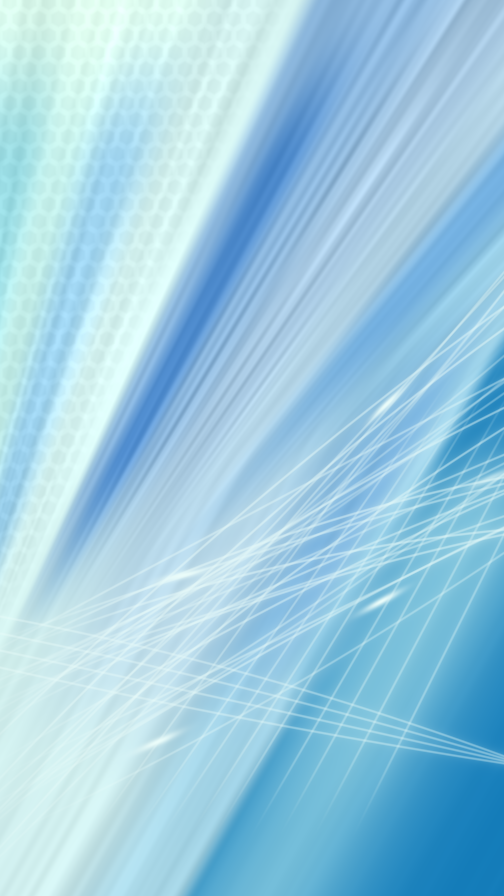
Write a WebGL 1 fragment shader that draws this background.

```glsl
precision highp float;

uniform vec2 u_resolution;

const float WIDTH = 0.5625;               // canvas width in canvas heights
const vec2 FAN_CENTER = vec2(-0.1445, -0.0417);
const float EDGE_SLOPE = 0.57;
const float STREAK_GAIN = 0.13;
const float FINE_GAIN = 0.16;
const float MESH_SCALE = 46.0;
const float MESH_GAIN = 0.03;
const float STRAND_WIDTH = 0.0010;
const int STRANDS = 28;
const int CROSSINGS = 4;
const int RAYS = 9;

const vec3 MINT = vec3(0.77, 0.94, 0.92);
const vec3 CREAM = vec3(0.88, 0.99, 0.93);
const vec3 AQUA = vec3(0.60, 0.86, 0.89);
const vec3 SKY = vec3(0.60, 0.81, 0.92);
const vec3 FROST = vec3(0.83, 0.95, 0.94);
const vec3 SLATE = vec3(0.54, 0.71, 0.86);
const vec3 COBALT = vec3(0.31, 0.55, 0.81);
const vec3 LAVENDER = vec3(0.66, 0.79, 0.89);
const vec3 MIST = vec3(0.71, 0.84, 0.91);
const vec3 AZURE = vec3(0.44, 0.68, 0.87);
const vec3 HAZE = vec3(0.59, 0.80, 0.89);
const vec3 TEAL = vec3(0.45, 0.74, 0.85);
const vec3 DEEP = vec3(0.08, 0.49, 0.73);
const vec3 GLINT = vec3(0.92, 0.99, 0.98);

float hash(vec2 p) {
  vec3 q = fract(p.xyx * 0.1031);
  q += dot(q, q.yzx + 33.33);
  return fract((q.x + q.y) * q.z);
}

float noise(vec2 p) {
  vec2 i = floor(p), f = fract(p);
  f *= f * (3.0 - 2.0 * f);
  return mix(mix(hash(i), hash(i + vec2(1, 0)), f.x),
             mix(hash(i + vec2(0, 1)), hash(i + vec2(1, 1)), f.x), f.y);
}

float streaks(float across, float along) {
  return 0.6 * noise(vec2(across, along)) + 0.4 * noise(vec2(across * 2.7, along + 9.0)) - 0.5;
}

// Distance to the border of a hexagonal cell, 0 at the border
float hexBorder(vec2 p) {
  const vec2 STEP = vec2(1.0, 1.732);
  vec2 a = mod(p, STEP) - 0.5 * STEP;
  vec2 b = mod(p + 0.5 * STEP, STEP) - 0.5 * STEP;
  vec2 c = abs(dot(a, a) < dot(b, b) ? a : b);
  return 0.5 - max(c.x, dot(c, vec2(0.5, 0.866)));
}

// Bands that spread from one point; s is the inverse slope
vec3 fanColor(float s, vec2 p) {
  float top = smoothstep(0.80, 1.0, p.y);
  vec3 c = mix(AQUA, MINT, smoothstep(0.19, 0.24, s));
  c = mix(c, SKY, smoothstep(0.25, 0.31, s));
  c = mix(c, CREAM, top * 0.9);
  c = mix(c, FROST, smoothstep(0.32, 0.39, s));
  c = mix(c, SLATE, smoothstep(0.455, 0.485, s));
  c = mix(c, mix(COBALT, SLATE, top), smoothstep(0.485, 0.525, s));
  c = mix(c, SLATE, smoothstep(0.54, 0.58, s));
  c = mix(c, LAVENDER, smoothstep(0.58, 0.66, s));
  c = mix(c, MIST, smoothstep(0.69, 0.75, s));
  c = mix(c, AZURE, smoothstep(0.77, 0.83, s));
  return mix(c, HAZE, smoothstep(0.84, 0.93, s));
}

// Parallel bands below the fan; t is the offset from the deep edge
vec3 lowerColor(float t, vec2 p) {
  vec3 c = mix(FROST, MIST, smoothstep(-0.36, -0.24, t));
  float center = smoothstep(-0.17, -0.07, t);
  c = mix(c, mix(HAZE, AZURE, smoothstep(0.15, 0.40, p.y)), center);
  c = mix(c, HAZE, smoothstep(-0.05, -0.01, t));
  c = mix(c, FROST, (0.9 - 0.6 * center) * (1.0 - smoothstep(0.14, 0.38, length(p))));
  float g = (t - 0.09) / 0.10;
  float glow = exp(-g * g) * (1.0 - smoothstep(0.40, 0.56, p.y));
  float soft = mix(0.012, 0.05, smoothstep(0.18, 0.30, p.y) * (1.0 - smoothstep(0.38, 0.50, p.y)));
  return mix(c, mix(DEEP, TEAL, glow), smoothstep(-soft, soft, t));
}

// Thin curve with a faint halo, from the left side to the right side
float strand(vec2 p, float left, float right, float bend, float px) {
  float u = p.x / WIDTH;
  float slope = (right - left + bend * (1.0 - 2.0 * u)) / WIDTH;
  float d = abs(p.y - mix(left, right, u) - bend * u * (1.0 - u)) / sqrt(1.0 + slope * slope);
  return 1.0 - smoothstep(0.0, STRAND_WIDTH + px, d) + 0.18 * exp(-d * 220.0);
}

float glint(vec2 p, vec2 center, float slope) {
  vec2 dir = normalize(vec2(1.0, slope));
  vec2 q = p - center;
  q = vec2(dot(q, dir), dot(q, vec2(-dir.y, dir.x))) / vec2(0.030, 0.0046);
  return exp(-dot(q, q) * 1.4);
}

void main() {
  float px = 1.0 / u_resolution.y;
  vec2 p = gl_FragCoord.xy / u_resolution * vec2(WIDTH, 1.0);

  // Fan and lower bands
  vec2 f = p - FAN_CENTER;
  float s = f.x / max(f.y, 0.02);
  float t = p.x - 0.3255 - EDGE_SLOPE * (p.y - 0.2057);
  float r = length(f);
  float bright = smoothstep(0.53, 0.58, s) * (1.0 - smoothstep(0.66, 0.76, s));
  vec3 fan = fanColor(s, p) + STREAK_GAIN * streaks(s * 48.0, r * 3.0);
  fan += FINE_GAIN * (0.3 + 0.7 * bright) * (noise(vec2(s * 125.0, r * 4.0)) - 0.5);
  vec3 lower = lowerColor(t, p);
  lower += STREAK_GAIN * streaks(t * 45.0, p.y * 2.0) * (1.0 - 0.8 * smoothstep(-0.01, 0.02, t));
  float upper = smoothstep(-0.10, 0.08, p.y - 0.349 - 0.53 * p.x);
  vec3 color = mix(lower, fan, upper);

  // Faint mesh on the pale side
  float mesh = 1.0 - smoothstep(0.05, 0.22, hexBorder(p * MESH_SCALE));
  color += MESH_GAIN * (mesh - 0.4) * upper * (1.0 - smoothstep(0.40, 0.47, s));

  // Rising strands, descending strands and steep rays
  float light = 0.0;
  for (int i = 0; i < STRANDS; i++) {
    float k = float(i);
    float a = hash(vec2(k, 3.0)), b = hash(vec2(k, 17.0)), c = hash(vec2(k, 41.0));
    float fade = smoothstep(0.0, 0.25, p.x + 0.12 * b);
    light += (0.30 + 0.5 * c) * fade
           * strand(p, mix(0.04, 0.30, a), mix(0.34, 0.70, b), mix(-0.14, 0.10, c), px);
  }
  for (int i = 0; i < CROSSINGS; i++) {
    float k = float(i) / float(CROSSINGS - 1);
    light += 0.55 * strand(p, mix(0.255, 0.312, k), mix(0.148, 0.156, k), mix(-0.02, 0.05, k), px);
  }
  for (int i = 0; i < RAYS; i++) {
    float k = float(i);
    float x = 0.11 + 0.034 * k + 0.02 * hash(vec2(k, 67.0));
    float slope = mix(0.72, 0.50, k / float(RAYS - 1));
    float d = abs(p.x - x - slope * (p.y - 0.08)) * 0.85;
    float ends = smoothstep(0.06, 0.20, p.y) * (1.0 - smoothstep(0.42, 0.60, p.y));
    light += ends * (0.45 * (1.0 - smoothstep(0.0, STRAND_WIDTH + px, d)) + 0.16 * exp(-d * 110.0));
  }
  color = mix(color, GLINT, 0.9 * (1.0 - exp(-light)));

  // Bright glints along the strands
  float spark = glint(p, vec2(0.204, 0.358), 0.24) + glint(p, vec2(0.426, 0.329), 0.55)
              + glint(p, vec2(0.176, 0.172), 0.45) + glint(p, vec2(0.432, 0.549), 0.95)
              + 0.6 * glint(p, vec2(0.547, 0.466), 0.45);
  color = mix(color, GLINT, clamp(spark, 0.0, 1.0));

  gl_FragColor = vec4(clamp(color, 0.0, 1.0), 1.0);
}
```
